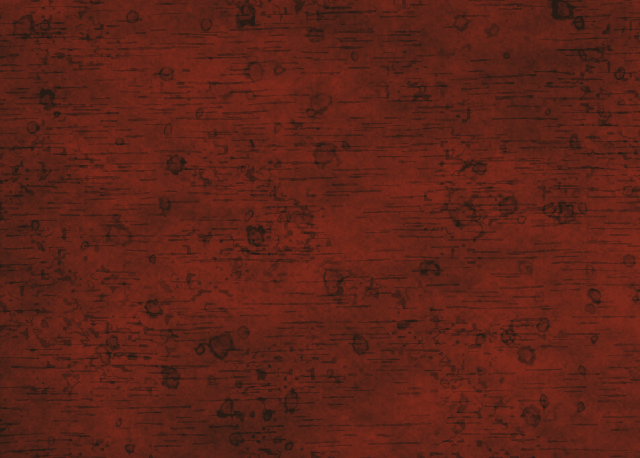
Reproduce this texture procedurally as a Shadertoy shader.

```glsl
float hash(vec2 p) {
    return fract(sin(dot(p, vec2(127.1, 311.7))) * 43758.5453);
}

float noise(vec2 p) {
    vec2 i = floor(p), f = fract(p);
    f = f * f * (3.0 - 2.0 * f);
    return mix(mix(hash(i), hash(i + vec2(1, 0)), f.x),
               mix(hash(i + vec2(0, 1)), hash(i + vec2(1, 1)), f.x), f.y);
}

float fbm(vec2 p) {
    float sum = 0.0, amp = 0.53;
    for (int i = 0; i < 4; i++) {
        sum += amp * noise(p);
        p = mat2(1.62, 1.22, -1.22, 1.62) * p + 17.3;
        amp *= 0.5;
    }
    return sum;
}

// Short horizontal pores, one candidate per cell of a staggered grid
float pores(vec2 p, vec2 size, float seed) {
    p.y += 0.008 * noise(p * vec2(8.0, 5.0) + seed) - 0.012 * p.x;
    float row = floor(p.y / size.y);
    p.x += size.x * hash(vec2(row, seed));
    vec2 id = vec2(floor(p.x / size.x), row) + seed;
    vec2 q = p - (floor(p / size) + 0.5) * size;
    float halfLength = size.x * mix(0.1, 0.45, hash(id + 3.1));
    q.x -= (hash(id + 5.7) * 2.0 - 1.0) * (0.5 * size.x - halfLength);
    q.y -= (hash(id + 9.2) - 0.5) * size.y * 0.5;
    float d = length(vec2(max(abs(q.x) - halfLength, 0.0) * 0.5, q.y));
    d += 0.0026 * (noise(p * vec2(85.0, 170.0)) - 0.5);
    float width = mix(0.0008, 0.0019, hash(id + 1.4));
    float present = step(hash(id), 0.1 + 0.65 * noise(id * vec2(0.5, 0.12)));
    return present * (1.0 - smoothstep(width - 0.0005, width + 0.0012, d));
}

// Ragged oval knots: dark rim, partly filled core and faint halo
float knots(vec2 p, float size, float seed) {
    vec2 cell = floor(p / size);
    float rough = 0.1 * (noise(p * 50.0) - 0.5) + 0.07 * (noise(p * 130.0) - 0.5);
    float shade = 0.0;
    for (int j = -1; j <= 1; j++)
    for (int i = -1; i <= 1; i++) {
        vec2 id = cell + vec2(i, j);
        vec2 key = id + seed;
        if (hash(key) > 0.05 + 0.95 * noise(key * 0.47)) continue;
        vec2 q = p / size - id - 0.15 - 0.7 * vec2(hash(key + 2.3), hash(key + 6.1));
        float tilt = 1.6 * (hash(key + 4.4) - 0.5);
        q = mat2(cos(tilt), sin(tilt), -sin(tilt), cos(tilt)) * q;
        q.x *= mix(0.95, 2.3, hash(key + 8.8) * hash(key + 1.9));
        float radius = mix(0.08, 0.16, hash(key + 7.5));
        float d = length(q) + rough - radius;
        float rim = 1.0 - smoothstep(0.012, 0.045, abs(d));
        float core = 1.0 - smoothstep(-0.03, 0.03, d);
        float halo = 1.0 - smoothstep(0.0, 0.14, d);
        float fill = hash(key + 5.2);
        float knot = 0.6 * rim + core * mix(0.08, 0.5, fill * fill) + 0.1 * halo;
        shade = max(shade, knot * mix(0.6, 1.0, hash(key + 3.6)));
    }
    return shade * (0.55 + 0.75 * noise(p * 110.0));
}

// Crooked hairlines along the level curves of a rough field
float cracks(vec2 p) {
    float line = 1.0 - smoothstep(0.015, 0.06, abs(fbm(p * vec2(32.0, 42.0)) - 0.5));
    return line * smoothstep(0.42, 0.62, noise(p * 48.0 + 8.0));
}

void mainImage(out vec4 fragColor, in vec2 fragCoord) {
    vec2 p = fragCoord / iResolution.y;

    // Red ground: broad clouds, loose grain and fine mottling
    float tone = 0.79;
    tone += 0.95 * (fbm(p * vec2(4.0, 5.0) + 4.0) - 0.5);
    tone += 0.5 * (fbm(p * vec2(15.0, 34.0)) - 0.5);
    tone += 0.35 * (fbm(p * 80.0 + 23.0) - 0.5);
    tone += 0.28 * (noise(p * 230.0) - 0.5);

    // Pores in two lengths
    float streak = max(pores(p, vec2(0.16, 0.015), 11.0),
                       pores(p, vec2(0.085, 0.012), 37.0));
    tone -= 0.46 * streak * (0.45 + 0.9 * noise(p * vec2(55.0, 120.0)));

    // Cracks and specks, gathered in patches
    float patches = smoothstep(0.4, 0.72, noise(p * vec2(9.0, 11.0) + 31.0));
    float speck = smoothstep(0.72, 0.86, noise(p * vec2(85.0, 110.0) + 60.0));
    tone -= 0.46 * patches * max(cracks(p), speck) + 0.12 * speck;

    // Large knots and clusters of small ones
    tone -= 0.9 * max(knots(p, 0.15, 21.0), knots(p + 0.03, 0.085, 53.0));

    vec3 darkBrown = vec3(0.20, 0.11, 0.08);
    vec3 warmRed = vec3(0.44, 0.15, 0.10);
    fragColor = vec4(mix(darkBrown, warmRed, clamp(tone, -0.2, 1.15)), 1.0);
}
```
